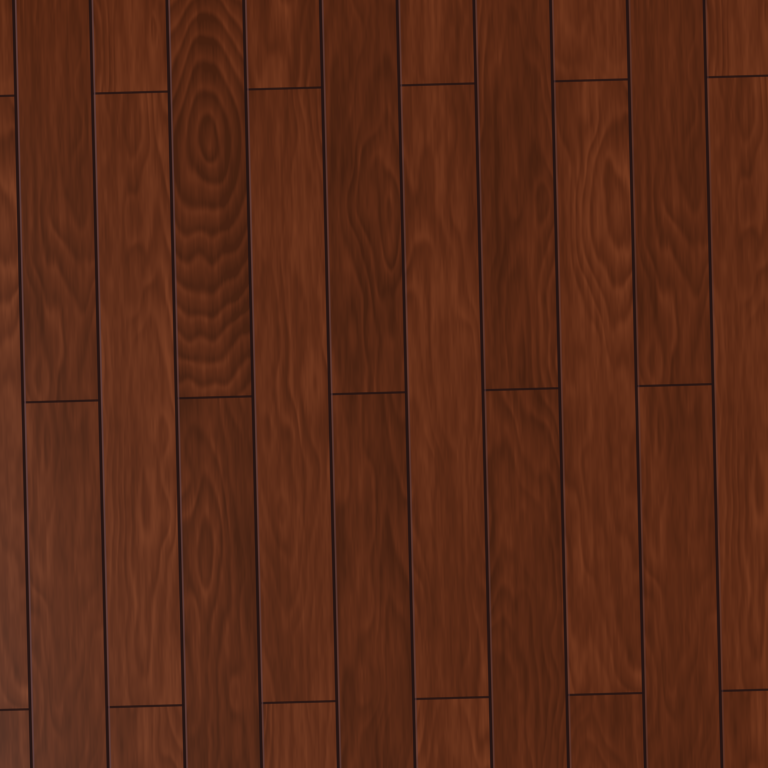
Write a WebGL 2 fragment shader that draws this texture.

```glsl
#version 300 es
precision highp float;
// Dark reddish hardwood floor: long staggered boards, slightly tilted.
// Each board gets hashed tone and ring centre; grain is warped elliptical
// rings plus stretched noise, with dark seams and a thin bevel highlight.

#define BOARD_WIDTH 0.0999
#define BOARD_LENGTH 0.7995
#define ORIGIN vec2(0.018, 0.125)
#define TILT vec2(-0.0235, 0.0265)
#define SEAM_HALF 0.0018
#define JOINT_HALF 0.0014
#define SOFTNESS 0.0011
#define DESIGN_REPEAT 8.0
#define RING_DENSITY 7.5
#define SHEEN 0.085

uniform vec2 u_resolution;
out vec4 fragColor;

const vec3 DARK_WOOD = vec3(0.265, 0.120, 0.058);
const vec3 BASE_WOOD = vec3(0.350, 0.160, 0.080);
const vec3 LIGHT_WOOD = vec3(0.445, 0.220, 0.118);
const vec3 SEAM_COLOR = vec3(0.130, 0.070, 0.065);
const vec3 BEVEL_COLOR = vec3(0.370, 0.250, 0.250);
const vec3 SHEEN_TINT = vec3(0.55, 0.80, 1.00);

float hash(vec2 p) {
  return fract(sin(dot(p, vec2(127.1, 311.7))) * 43758.5453);
}

float noise(vec2 p) {
  vec2 cell = floor(p), f = fract(p);
  f = f * f * (3.0 - 2.0 * f);
  return mix(mix(hash(cell), hash(cell + vec2(1, 0)), f.x),
             mix(hash(cell + vec2(0, 1)), hash(cell + vec2(1, 1)), f.x), f.y);
}

// Soft-edged line coverage from a distance in canvas units
float stroke(float dist, float halfWidth) {
  float soft = max(SOFTNESS, 0.7 / u_resolution.y);
  return 1.0 - smoothstep(halfWidth - soft, halfWidth + soft, abs(dist));
}

// Grain shade around zero; q is measured in board widths
float grain(vec2 q, vec2 seed, float bold) {
  vec2 offset = 37.0 * seed;
  vec2 centre = vec2(0.15 + 0.7 * hash(seed + 3.1), 8.0 * hash(seed + 5.7));
  centre = mix(centre, vec2(0.5, 4.75), bold);
  float stretch = mix(0.08 + 0.10 * hash(seed + 8.3), 0.42, bold);
  float warp = noise(q * vec2(2.2, 0.55) + offset)
             + 0.30 * noise(q * vec2(6.0, 1.8) + offset);
  float radius = length((q - centre) * vec2(1.0, stretch));
  radius += mix(0.48, 0.22, bold) * warp;
  float phase = 6.2832 * RING_DENSITY * radius;
  float rings = sin(phase + 0.6 * sin(phase));
  float ringFade = mix(noise(q * vec2(2.0, 0.5) + offset + 9.0), 1.0, bold);
  float mottle = noise(q * vec2(4.0, 0.6) + offset + 17.0) - 0.5;
  float fibre = noise(q * vec2(22.0, 1.6) + offset + 23.0) - 0.5;
  float pores = noise(q * vec2(48.0, 6.0) + offset + 31.0) - 0.5;
  return 0.23 * rings * ringFade + 0.40 * mottle + 0.30 * fibre + 0.18 * pores;
}

void main() {
  vec2 uv = gl_FragCoord.xy / u_resolution;
  vec2 fromTop = vec2(uv.x, 1.0 - uv.y);

  // Tilted board grid, alternate columns shifted by half a length
  vec2 grid = fromTop + TILT * fromTop.yx - ORIGIN;
  grid /= vec2(BOARD_WIDTH, BOARD_LENGTH);
  float column = floor(grid.x);
  float odd = mod(column, 2.0);
  grid.y += 0.5 * (1.0 - odd);
  float row = floor(grid.y);
  vec2 local = fract(grid);

  // Board design and tone; one design has dark, bold rings
  vec2 seed = vec2(mod(column, DESIGN_REPEAT), row + 4.0);
  float bold = float(seed.x == 2.0 && mod(row, 2.0) == 0.0);
  float tone = 0.42 + 0.15 * odd + 0.18 * (hash(seed) - 0.5) - 0.20 * bold;
  vec2 q = local * vec2(1.0, BOARD_LENGTH / BOARD_WIDTH);
  float shade = clamp(tone + grain(q, seed, bold), 0.0, 1.0);
  vec3 color = mix(DARK_WOOD, BASE_WOOD, min(2.0 * shade, 1.0));
  color = mix(color, LIGHT_WOOD, max(2.0 * shade - 1.0, 0.0));

  // Cool sheen gathered at the lower left
  color += SHEEN * SHEEN_TINT * exp(-4.0 * uv.x) * (1.0 - uv.y);

  // End joints, side seams and the lit bevel right of each seam
  vec2 edge = (local - step(0.5, local)) * vec2(BOARD_WIDTH, BOARD_LENGTH);
  color = mix(color, SEAM_COLOR, 0.85 * stroke(edge.y, JOINT_HALF));
  float bevel = mix(0.85, 0.30, uv.x) * stroke(edge.x - 0.0022, 0.0013);
  color = mix(color, BEVEL_COLOR, bevel);
  color = mix(color, SEAM_COLOR, 0.95 * stroke(edge.x + 0.0006, SEAM_HALF));

  fragColor = vec4(color, 1.0);
}
```
